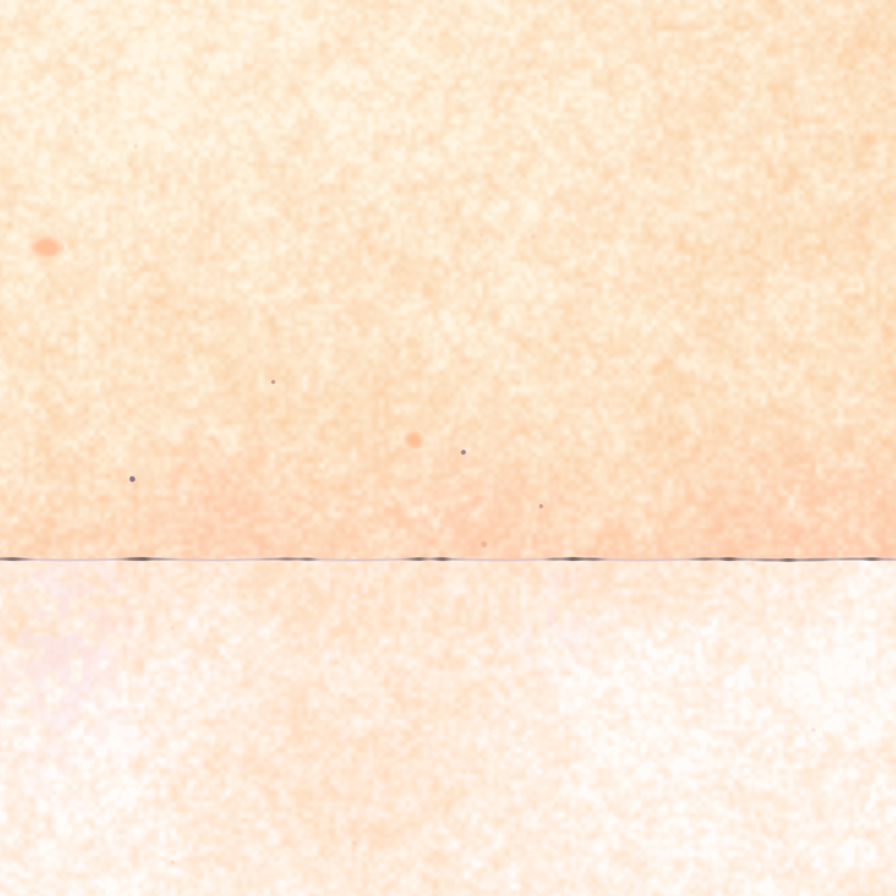
Give the GLSL for this texture, as a WebGL 2 fragment shader.

```glsl
#version 300 es
precision highp float;
// Mottled peach paper above a thin dashed seam, with a paler sheet below.

#define SEAM_Y 0.3755
#define SEAM_HALF 0.0019
#define DASH_PERIOD 0.160
#define GRAIN 1.0
#define FLECK_CELLS 9.0
#define PALE vec3(1.0, 0.960, 0.885)
#define TAN vec3(0.985, 0.835, 0.680)
#define BLUSH vec3(1.0, 0.765, 0.655)
#define WHITE vec3(1.0, 0.985, 0.975)
#define PEACH vec3(1.0, 0.885, 0.785)
#define LILAC vec3(0.985, 0.890, 0.920)
#define INK vec3(0.40, 0.35, 0.36)

uniform vec2 u_resolution;
out vec4 fragColor;

const int SPOTS = 7;
// Each spot: centre x, centre y, radius, warmth (1 = orange, 0 = ink).
const vec4 spots[SPOTS] = vec4[](
    vec4(0.052, 0.724, 0.0160, 1.0), vec4(0.462, 0.509, 0.0125, 1.0),
    vec4(0.540, 0.393, 0.0050, 0.9), vec4(0.148, 0.465, 0.0048, 0.0),
    vec4(0.517, 0.495, 0.0040, 0.2), vec4(0.305, 0.574, 0.0036, 0.55),
    vec4(0.604, 0.435, 0.0036, 0.6));

vec2 hash2(vec2 p) {
    vec3 q = fract(vec3(p.xyx) * vec3(0.1031, 0.1030, 0.0973));
    q += dot(q, q.yzx + 33.33);
    return fract((q.xx + q.yz) * q.zy);
}

float valueNoise(vec2 p) {
    vec2 i = floor(p), f = fract(p);
    f = f * f * (3.0 - 2.0 * f);
    float low = mix(hash2(i).x, hash2(i + vec2(1, 0)).x, f.x);
    float high = mix(hash2(i + vec2(0, 1)).x, hash2(i + vec2(1, 1)).x, f.x);
    return mix(low, high, f.y);
}

// Distance to the nearest scattered point.
float cellular(vec2 p) {
    vec2 i = floor(p), f = fract(p);
    float nearest = 2.0;
    for (int y = -1; y <= 1; y++)
        for (int x = -1; x <= 1; x++) {
            vec2 cell = vec2(x, y);
            nearest = min(nearest, length(cell + hash2(i + cell) - f));
        }
    return nearest;
}

// Paper mottling from broad stains to fine fibres, centred on zero.
float mottle(vec2 p) {
    float sum = 0.0, amp = 0.15, freq = 14.0;
    for (int k = 0; k < 5; k++) {
        sum += amp * (valueNoise(p * freq + 17.3 * float(k)) - 0.5);
        freq *= 1.85;
        amp *= 1.32;
    }
    return sum + 0.34 * (cellular(p * 72.0) - 0.48);
}

float bump(vec2 p, vec2 centre, vec2 size) {
    vec2 d = (p - centre) / size;
    return exp(-dot(d, d));
}

vec3 upperSheet(vec2 p, float grain) {
    float h = (p.y - SEAM_Y) / (1.0 - SEAM_Y);
    float tone = 0.43 + 0.16 * (p.x - 0.5) + 0.22 * (1.0 - h) * (1.0 - h);
    tone -= 0.16 * bump(p, vec2(0.30, 0.90), vec2(0.28, 0.16));
    tone += 0.14 * bump(p, vec2(0.95, 0.90), vec2(0.16, 0.22));
    tone += 0.12 * (valueNoise(p * 5.0 + 4.0) - 0.5);
    vec3 col = mix(PALE, TAN, clamp(tone + grain, 0.0, 1.15));
    // Blush gathers along the seam.
    float blush = 0.42 * exp(-h * 9.0);
    blush += 0.32 * bump(p, vec2(0.25, 0.44), vec2(0.07, 0.06));
    blush += 0.32 * bump(p, vec2(0.51, 0.43), vec2(0.09, 0.06));
    blush += 0.30 * bump(p, vec2(0.92, 0.43), vec2(0.17, 0.08));
    return mix(col, BLUSH, clamp(blush * (0.85 + 1.1 * grain), 0.0, 0.8));
}

vec3 lowerSheet(vec2 p, float grain) {
    float tone = 0.44 + 0.30 * smoothstep(SEAM_Y - 0.14, SEAM_Y, p.y);
    tone += 0.36 * bump(p, vec2(0.39, 0.14), vec2(0.15, 0.20));
    tone += 0.18 * bump(p, vec2(0.44, 0.32), vec2(0.15, 0.08));
    tone -= 0.22 * bump(p, vec2(0.78, 0.16), vec2(0.24, 0.14));
    tone -= 0.32 * bump(p, vec2(0.96, 0.32), vec2(0.12, 0.10));
    tone -= 0.24 * bump(p, vec2(0.02, 0.12), vec2(0.16, 0.12));
    tone += 0.18 * (valueNoise(p * 7.0 + 9.0) - 0.5);
    vec3 col = mix(WHITE, PEACH, clamp(tone + 1.15 * grain, 0.0, 1.1));
    float lilac = bump(p, vec2(0.07, 0.28), vec2(0.07, 0.14));
    lilac += 0.7 * bump(p, vec2(0.62, 0.31), vec2(0.04, 0.06));
    return mix(col, LILAC, 0.55 * lilac * smoothstep(0.4, 0.7, valueNoise(p * 70.0)));
}

void main() {
    vec2 p = gl_FragCoord.xy / u_resolution;
    float px = 1.0 / u_resolution.y;
    float grain = GRAIN * mottle(p);
    float seamY = SEAM_Y + 0.0006 * sin(39.3 * p.x + 1.6);
    vec3 col = mix(lowerSheet(p, grain), upperSheet(p, grain), smoothstep(-px, px, p.y - seamY));

    // Seam: a faint grey-lilac line broken by worn, tapering dark dashes.
    float fromDash = abs(mod(p.x - 0.163 + 0.5 * DASH_PERIOD, DASH_PERIOD) - 0.5 * DASH_PERIOD);
    float dash = 1.0 - smoothstep(0.012, 0.042, fromDash);
    dash = max(dash, bump(p, vec2(0.89, SEAM_Y), vec2(0.045, 0.1)));
    float wear = 0.25 + 0.75 * valueNoise(vec2(p.x * 75.0, 3.0));
    float halfWidth = SEAM_HALF * (0.7 + 0.4 * dash * wear);
    float line = 1.0 - smoothstep(halfWidth - px, halfWidth + px, abs(p.y - seamY));
    col = mix(col, mix(LILAC * 0.88, INK, dash * wear), line * 0.9);

    // Small stains and ink specks.
    for (int k = 0; k < SPOTS; k++) {
        vec2 d = (p - spots[k].xy) * vec2(k == 0 ? 0.75 : 1.0, 1.0);
        float cover = 1.0 - smoothstep(0.35, 1.0, length(d) / spots[k].z + 0.5 * grain);
        vec3 ink = mix(vec3(0.40, 0.36, 0.52), vec3(1.0, 0.72, 0.55), spots[k].w);
        col = mix(col, ink, 0.8 * cover);
    }

    // Sparse faint flecks, one per cell at most.
    vec2 cell = floor(p * FLECK_CELLS), seed = hash2(cell + 51.0);
    float fleck = length(fract(p * FLECK_CELLS) - 0.15 - 0.7 * seed) / FLECK_CELLS;
    float chosen = step(0.88, hash2(cell + 7.0).y);
    col = mix(col, BLUSH, 0.4 * chosen * (1.0 - smoothstep(0.001, 0.0035, fleck)));

    fragColor = vec4(min(col, 1.0), 1.0);
}
```
